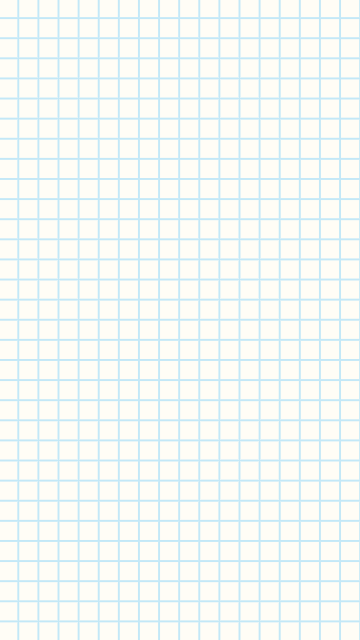
Reproduce this pattern procedurally as a Shadertoy shader.

```glsl
// Squared notebook paper: thin pale blue rules on warm cream.
// Each axis repeats a distance to its nearest rule; pixel coverage
// of the rule width gives smooth edges. Lengths are canvas widths.

const float PITCH       = 0.05586;               // spacing between rules
const float RULE_WIDTH  = 0.0054;                // thickness of a rule
const vec2  FIRST_RULE  = vec2(0.0508, 0.0503);  // offset from the left and top
const vec3  PAPER_COLOR = vec3(1.0, 0.992, 0.965);
const vec3  RULE_COLOR  = vec3(0.765, 0.91, 0.97);

// Distance on each axis to the nearest rule.
vec2 ruleDistance(vec2 p) {
    vec2 cell = fract((p - FIRST_RULE) / PITCH + 0.5) - 0.5;
    return abs(cell) * PITCH;
}

// Share of a pixel covered by a rule on each axis.
vec2 ruleCoverage(vec2 dist, float pixel) {
    vec2 inner = max(dist - 0.5 * pixel, -0.5 * RULE_WIDTH);
    vec2 outer = min(dist + 0.5 * pixel, vec2(0.5 * RULE_WIDTH));
    return clamp((outer - inner) / pixel, 0.0, 1.0);
}

void mainImage(out vec4 fragColor, in vec2 fragCoord) {
    float pixel = 1.0 / iResolution.x;

    // Measure from the top left so the sheet keeps its top margin.
    vec2 p = vec2(fragCoord.x, iResolution.y - fragCoord.y) * pixel;

    // Merge both directions without darkening the crossings.
    vec2 cover = ruleCoverage(ruleDistance(p), pixel);
    float ink = max(cover.x, cover.y);

    fragColor = vec4(mix(PAPER_COLOR, RULE_COLOR, ink), 1.0);
}
```
